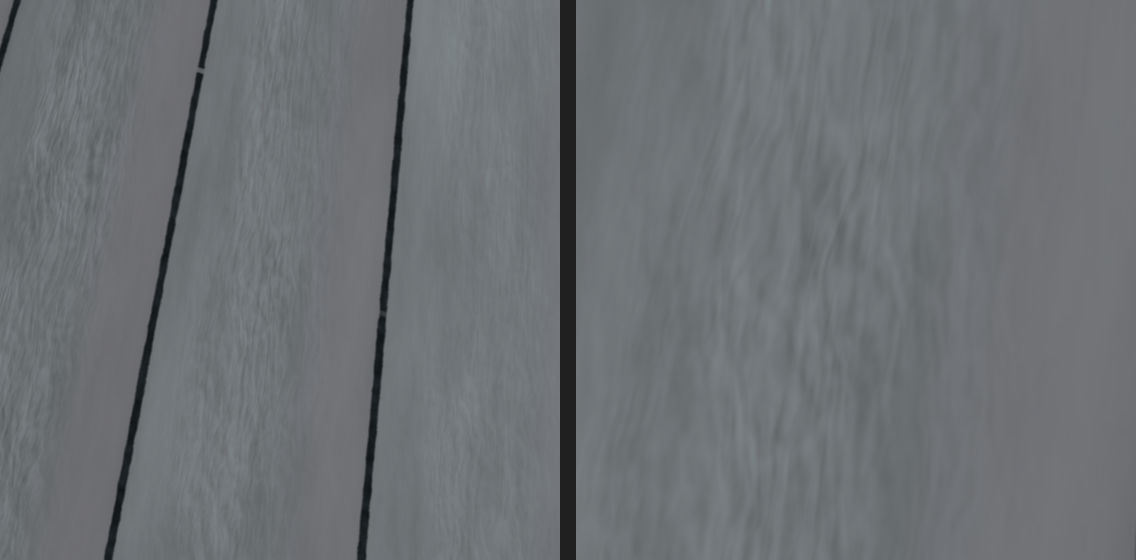
Left: the whole. Right: its middle third, enlarged.
Reproduce this texture procedurally as a Shadertoy shader.

```glsl
const vec3 DARK = vec3(0.36, 0.38, 0.385);
const vec3 MID = vec3(0.438, 0.455, 0.468);
const vec3 LIGHT = vec3(0.49, 0.52, 0.53);
const vec3 WARM = vec3(0.435, 0.425, 0.445);
const vec3 GROOVE = vec3(0.09, 0.11, 0.12);
const vec2 FIRST_GROOVE = vec2(0.193, 0.382);   // x at bottom, top
const vec2 PLANK_WIDTH = vec2(0.452, 0.351);    // at bottom, top
const float GROOVE_HALF = 0.0165;               // share of plank width
const float GROOVE_SOFT = 0.003;
const float GROOVE_WOBBLE = 0.0011;
const vec2 FIBRE_SCALE = vec2(34.0, 20.0);
const float FIBRE_DEPTH = 0.62;
const float MOTTLE_DEPTH = 0.17;

vec2 hash2(vec2 p) {
    vec2 q = vec2(dot(p, vec2(127.1, 311.7)), dot(p, vec2(269.5, 183.3)));
    return fract(sin(q) * 43758.5);
}

// Distance to the nearest scattered point
float cellular(vec2 p) {
    vec2 cell = floor(p), f = p - cell;
    float nearest = 2.0;
    for (int j = -1; j <= 1; j++)
        for (int i = -1; i <= 1; i++) {
            vec2 o = vec2(i, j);
            vec2 d = o + hash2(cell + o) - f;
            nearest = min(nearest, dot(d, d));
        }
    return sqrt(nearest);
}

// Layered, warped sines, roughly -1 to 1
float mottle(vec2 p) {
    float sum = 0.0, amp = 0.5;
    for (int i = 0; i < 5; i++) {
        p = mat2(0.8, 0.6, -0.6, 0.8) * p * 1.75 + 1.3;
        sum += amp * sin(p.x + 1.6 * sin(p.y + sum));
        amp *= 0.62;
    }
    return sum;
}

// Side-lit relief of cellular fibres
float relief(vec2 p) {
    return cellular(p + vec2(0.22, 0.12)) - cellular(p - vec2(0.22, 0.12));
}

void mainImage(out vec4 fragColor, in vec2 fragCoord) {
    vec2 uv = fragCoord / iResolution.xy;

    // Plank coordinates: grooves lie at whole values of u
    float width = mix(PLANK_WIDTH.x, PLANK_WIDTH.y, uv.y);
    float u = (uv.x - mix(FIRST_GROOVE.x, FIRST_GROOVE.y, uv.y)) / width;
    float plank = floor(u), across = u - plank;
    vec2 board = vec2(u, uv.y);

    // Raised fibres fade towards the plank edges and the smoother planks
    float wear = clamp(0.8 - 0.3 * plank, 0.3, 1.0);
    float patches = mottle(board * vec2(5.0, 2.6) + plank * 4.7);
    float band = smoothstep(0.08, 0.35, across) * (1.0 - smoothstep(0.58, 0.86, across));
    float rough = wear * band * clamp(0.75 + 0.5 * patches, 0.15, 1.2);
    vec2 warp = 0.022 * vec2(mottle(board * 7.0), mottle(board * 8.0 + 5.0));
    vec2 grain = (board + warp) * FIBRE_SCALE;
    float fibres = 0.6 * relief(grain) + 0.4 * relief(grain * 1.9 + 7.0);
    float speckle = cellular(board * vec2(62.0, 80.0)) - 0.5;

    // Tone of the boards
    float tone = 0.53 + 0.1 * plank + MOTTLE_DEPTH * patches;
    tone += 0.12 * (uv.y - 0.5) * max(plank + 0.5, 0.0);
    tone += 0.06 * mottle(board * vec2(24.0, 11.0));
    tone -= 0.22 * rough * smoothstep(-0.1, 0.7, mottle(board * vec2(9.0, 5.0) + 2.0));
    tone += FIBRE_DEPTH * fibres * (rough + 0.12) + 0.1 * speckle * (0.4 + rough);
    tone = clamp(tone, 0.0, 1.0);
    vec3 color = tone < 0.5 ? mix(DARK, MID, 2.0 * tone) : mix(MID, LIGHT, 2.0 * tone - 1.0);

    // Smooth, warmer strip along the right of each plank
    float strip = smoothstep(0.6, 0.82, across) * wear;
    color = mix(color, WARM, 0.55 * strip);

    // Grooves with ragged edges
    float line = round(u);
    float ragged = GROOVE_WOBBLE * mottle(vec2(uv.y * 45.0, line * 3.0 + sign(u - line)));
    float dist = abs(u - line) * width + ragged;
    float soft = max(GROOVE_SOFT, 1.0 / iResolution.y);
    float gap = 1.0 - smoothstep(-soft, soft, dist - GROOVE_HALF * width);
    color *= 1.0 - 0.07 * exp(-dist * 70.0);

    // A pale chip bridges each groove, fainter on later ones
    float chipY = 0.874 - 0.434 * line;
    float chip = 1.0 - smoothstep(0.002, 0.007, abs(uv.y - chipY + 0.3 * (u - line) * width));
    gap *= 1.0 - chip * clamp(0.85 - 0.5 * line, 0.0, 1.0);
    vec3 grooveColor = GROOVE * (1.0 + 0.25 * mottle(uv * 50.0));
    color = mix(color, grooveColor, gap);

    fragColor = vec4(color, 1.0);
}
```
